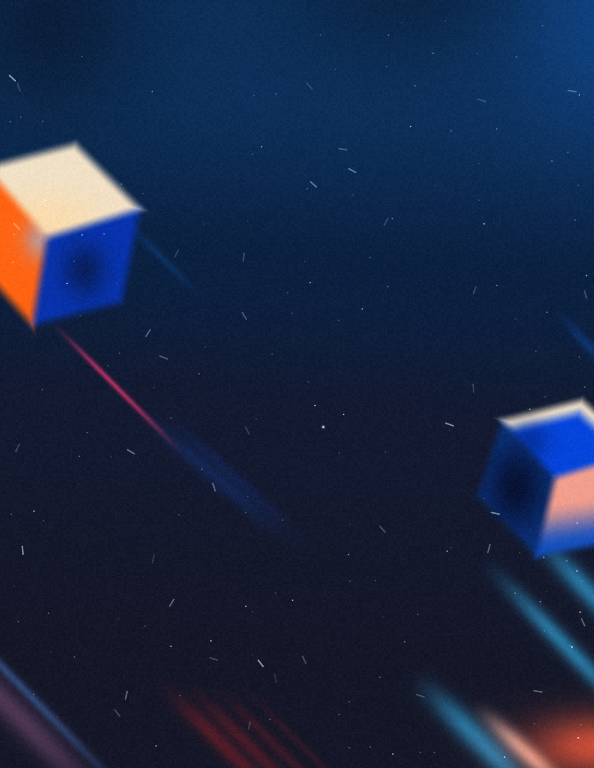
This background is drawn by a Shadertoy shader. Its source:

```glsl
// Two soft-focus cubes drifting over a grainy navy sky with diagonal light streaks.

const vec3 CREAM = vec3(0.94, 0.88, 0.78);
const vec3 ORANGE = vec3(1.0, 0.39, 0.07);
const vec3 COBALT = vec3(0.03, 0.20, 0.68);
const vec3 NAVY = vec3(0.03, 0.10, 0.27);
const vec3 PINK = vec3(0.95, 0.62, 0.55);
const vec3 TEAL = vec3(0.08, 0.36, 0.46);

float hash(vec2 p) {
    vec3 q = fract(p.xyx * vec3(0.1031, 0.1030, 0.0973));
    q += dot(q, q.yzx + 33.33);
    return fract((q.x + q.y) * q.z);
}

float glow(vec2 p, vec2 center, vec2 radius) {
    vec2 q = (p - center) / radius;
    return exp(-dot(q, q));
}

// Signed distance to the line a-b, positive on its left.
float side(vec2 p, vec2 a, vec2 b) {
    vec2 e = normalize(b - a);
    return dot(p - a, vec2(-e.y, e.x));
}

// Blurred convex quad with counter-clockwise corners.
float quad(vec2 p, vec2 a, vec2 b, vec2 c, vec2 d, float blur) {
    float inside = min(min(side(p, a, b), side(p, b, c)), min(side(p, c, d), side(p, d, a)));
    return smoothstep(-blur, blur, inside);
}

// Light streak from a to b, fading toward both ends.
float streak(vec2 p, vec2 a, vec2 b, float width) {
    vec2 axis = b - a;
    float t = dot(p - a, axis) / dot(axis, axis);
    float d = side(p, a, b) / width;
    return exp(-d * d) * smoothstep(0.0, 0.4, t) * (1.0 - smoothstep(0.5, 1.0, t));
}

vec3 sky(vec2 p) {
    float y = p.y + 0.07 * (p.x - 0.4);
    vec3 col = mix(vec3(0.080, 0.090, 0.155), vec3(0.075, 0.100, 0.190), smoothstep(0.1, 0.48, y));
    col = mix(col, vec3(0.045, 0.125, 0.250), smoothstep(0.44, 0.64, y));
    col = mix(col, vec3(0.050, 0.185, 0.350), smoothstep(0.63, 0.88, y));
    col += vec3(0.01, 0.07, 0.15) * glow(p, vec2(0.80, 0.98), vec2(0.14, 0.16));
    col = mix(col, vec3(0.04, 0.11, 0.21), 0.85 * glow(p, vec2(0.06, 0.97), vec2(0.12, 0.13)));
    return mix(col, vec3(0.04, 0.13, 0.24), 0.75 * glow(p, vec2(0.52, 1.02), vec2(0.13, 0.09)));
}

vec3 streaks(vec2 p) {
    // Red trail with a dim blue tail
    vec3 col = vec3(0.58, 0.08, 0.16) * streak(p, vec2(0.06, 0.588), vec2(0.25, 0.397), 0.0035);
    col += vec3(0.0, 0.05, 0.14) * streak(p, vec2(0.17, 0.475), vec2(0.40, 0.275), 0.010);
    col += vec3(0.0, 0.03, 0.10) * streak(p, vec2(0.20, 0.475), vec2(0.42, 0.275), 0.007);
    col += vec3(0.0, 0.06, 0.12) * streak(p, vec2(0.16, 0.715), vec2(0.27, 0.605), 0.005);
    // Teal trails at the right edge
    col += TEAL * streak(p, vec2(0.62, 0.280), vec2(0.88, 0.010), 0.012);
    col += TEAL * streak(p, vec2(0.68, 0.320), vec2(0.88, 0.110), 0.014);
    col += vec3(0.0, 0.08, 0.18) * streak(p, vec2(0.72, 0.60), vec2(0.83, 0.48), 0.007);
    // Violet and blue trails at the lower left
    col += vec3(0.10, 0.17, 0.28) * streak(p, vec2(-0.12, 0.257), vec2(0.20, -0.070), 0.006);
    col += vec3(0.22, 0.12, 0.17) * streak(p, vec2(-0.15, 0.243), vec2(0.20, -0.110), 0.018);
    // Dim red fan along the bottom
    for (float i = 0.0; i < 4.0; i++) {
        vec2 start = vec2(0.20 + 0.034 * i, 0.12);
        col += vec3(0.24, 0.02, 0.0) * (1.0 - 0.2 * i) * streak(p, start, start + vec2(0.2, -0.2), 0.011 - 0.002 * i);
    }
    // Warm flare in the lower right corner
    col += vec3(0.70, 0.21, 0.06) * glow(p, vec2(0.775, 0.028), vec2(0.085, 0.040));
    col += vec3(0.55, 0.42, 0.34) * streak(p, vec2(0.61, 0.09), vec2(0.77, -0.06), 0.012);
    return col + TEAL * streak(p, vec2(0.53, 0.13), vec2(0.74, -0.080), 0.016);
}

// Scattered specks; some are stretched into short scratches.
float specks(vec2 p, float cell) {
    vec2 id = floor(p / cell);
    vec2 center = 0.2 + 0.6 * vec2(hash(id + 11.0), hash(id + 47.0));
    vec2 q = p - (id + center) * cell;
    float angle = 1.0 + 2.0 * hash(id + 5.0);
    vec2 axis = vec2(cos(angle), sin(angle));
    float reach = 0.005 * step(0.8, hash(id + 71.0));
    float d = length(q - axis * clamp(dot(q, axis), -reach, reach));
    float present = step(0.70, hash(id + 23.0));
    return present * (0.2 + 0.5 * hash(id + 91.0)) * (1.0 - smoothstep(0.0003, 0.0017, d));
}

vec3 blend(vec3 base, vec4 faces) {
    return mix(base, faces.rgb / max(faces.a, 0.001), min(faces.a, 1.0));
}

vec4 creamCube(vec2 p) {
    vec2 front = vec2(0.061, 0.691), left = vec2(-0.018, 0.782), right = vec2(0.182, 0.728);
    vec2 back = vec2(0.098, 0.812), base = vec2(0.042, 0.577);
    vec3 top = mix(CREAM, vec3(0.98, 0.86, 0.68), glow(p, vec2(0.06, 0.71), vec2(0.07, 0.04)));
    vec3 warm = mix(ORANGE, vec3(0.72, 0.61, 0.64), 0.85 * glow(p, vec2(0.052, 0.688), vec2(0.021, 0.026)));
    vec3 blue = mix(COBALT, NAVY, 0.75 * glow(p, vec2(0.110, 0.648), vec2(0.028, 0.034)));
    return vec4(top, 1.0) * quad(p, front, right, back, left, 0.009)
         + vec4(warm, 1.0) * quad(p, front, left, vec2(-0.04, 0.668), base, 0.009)
         + vec4(blue, 1.0) * quad(p, front, base, vec2(0.158, 0.607), right, 0.009);
}

vec4 blueCube(vec2 p) {
    vec2 front = vec2(0.723, 0.378), left = vec2(0.654, 0.453), right = vec2(0.833, 0.412);
    vec2 back = vec2(0.758, 0.479), base = vec2(0.699, 0.276);
    float rim = min(side(p, back, left), side(p, right, back));
    vec3 top = mix(CREAM, vec3(0.02, 0.27, 0.86), smoothstep(0.004, 0.025, rim));
    top = mix(top, COBALT * 0.7, 0.6 * glow(p, vec2(0.69, 0.425), vec2(0.025)));
    vec3 dark = mix(vec3(0.04, 0.20, 0.50), vec3(0.03, 0.07, 0.20), glow(p, vec2(0.672, 0.365), vec2(0.040, 0.055)));
    vec3 blush = mix(vec3(0.08, 0.31, 0.74), PINK, smoothstep(0.283, 0.345, p.y - 0.15 * (p.x - 0.70)));
    return vec4(top, 1.0) * quad(p, front, right, back, left, 0.008)
         + vec4(dark, 1.0) * quad(p, front, left, vec2(0.622, 0.354), base, 0.008)
         + vec4(blush, 1.0) * quad(p, front, base, vec2(0.814, 0.297), right, 0.008);
}

void mainImage(out vec4 fragColor, in vec2 fragCoord) {
    // Height is one unit; width follows the 396:512 canvas.
    vec2 p = fragCoord / iResolution.xy * vec2(396.0 / 512.0, 1.0);
    vec3 col = sky(p) + streaks(p);
    col = blend(col, creamCube(p));
    col = blend(col, blueCube(p));
    // Dust, one bright star and film grain
    float dust = specks(p, 0.061) + 0.5 * specks(p + 3.7, 0.043);
    dust += glow(p, vec2(0.421, 0.444), vec2(0.0017));
    col += vec3(0.80, 0.82, 0.78) * dust;
    col += 0.028 * (hash(floor(p * 512.0)) - 0.5);
    fragColor = vec4(clamp(col, 0.0, 1.0), 1.0);
}
```
